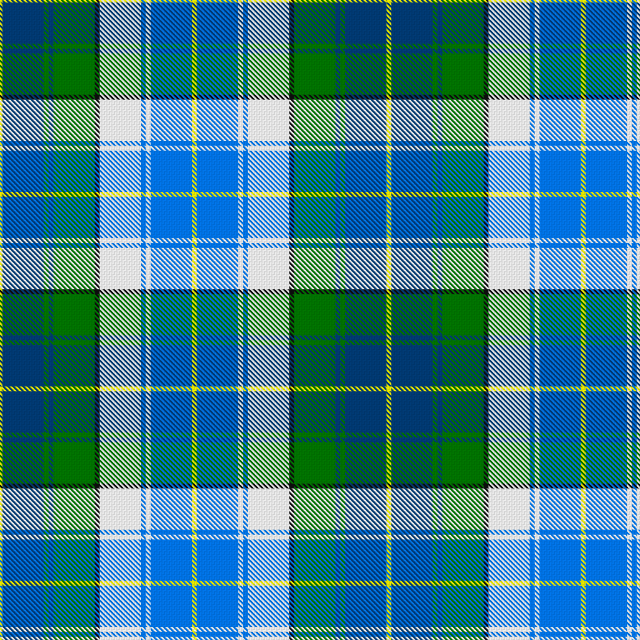
A three.js fragment shader for this pattern:

```glsl
// A woven tartan: one mirrored sett of coloured stripes runs both across and down.
// A 2/2 twill decides, along fine diagonals, whether warp or weft lies on top,
// and alternate threads are shaded lighter and darker for a cloth texture.

#define REPEAT 0.6076      // width of one full sett, in canvas widths
#define SETT 320.0         // stripe units in one full sett
#define THREADS 512.0      // woven threads across the canvas
#define CLOTH_LIGHT 0.88   // mean brightness of the cloth
#define THREAD_RELIEF 0.06 // brightness swing between neighbouring threads
#define NAVY vec3(0.0, 0.25, 0.5)
#define GREEN vec3(0.0, 0.5, 0.0)
#define BLUE vec3(0.0, 0.5, 1.0)
#define WHITE vec3(1.0)
#define YELLOW vec3(1.0, 1.0, 0.0)
#define BLACK vec3(0.055)

varying vec2 vUv;

// Smooth step one pixel wide, centred on zero
float edge(float dist, float pixel) {
  return clamp(dist / pixel + 0.5, 0.0, 1.0);
}

// Stripe colour at a position along one axis
vec3 settColor(float pos, float pixel) {
  float unit = SETT / REPEAT;
  float w = pixel * unit;
  float fold = abs(fract(pos / REPEAT + 0.5) - 0.5) * SETT;

  // Dark and bright halves share one layout, measured from the nearest yellow line
  bool bright = fold > SETT * 0.25;
  float d = min(fold, SETT * 0.5 - fold);
  vec3 inner = bright ? BLUE : NAVY;
  vec3 outer = bright ? WHITE : GREEN;

  vec3 color = mix(YELLOW, inner, edge(d - 2.0, w));
  color = mix(color, outer, edge(d - 36.0, w));
  color = mix(color, inner, edge(d - 40.0, w));
  color = mix(color, outer, edge(d - 44.0, w));
  return mix(color, BLACK, edge(d - 78.0, w));
}

void main() {
  // Cloth coordinates run right and down from the top left corner
  vec2 cloth = vec2(vUv.x, 1.0 - vUv.y);
  vec2 pixel = max(fwidth(vUv), vec2(1e-5));
  vec2 thread = cloth * THREADS;
  float threadPixel = max(pixel.x, pixel.y) * THREADS;
  float detail = 1.0 - smoothstep(1.2, 2.5, threadPixel);

  // Twill: two threads over, two under, shifted by one on each row
  float diagonal = fract((thread.x - thread.y + 0.5) / 4.0);
  float warpOnTop = edge((0.25 - abs(diagonal - 0.5)) * 4.0, threadPixel);
  warpOnTop = mix(0.5, warpOnTop, detail);

  vec3 warp = settColor(cloth.x, pixel.x);
  vec3 weft = settColor(cloth.y, pixel.y);

  // Alternate threads catch more or less light
  vec2 relief = cos(3.14159 * (thread - 0.5)) * THREAD_RELIEF * detail;
  warp *= CLOTH_LIGHT + relief.x;
  weft *= CLOTH_LIGHT + relief.y;

  gl_FragColor = vec4(mix(weft, warp, warpOnTop), 1.0);
}
```
